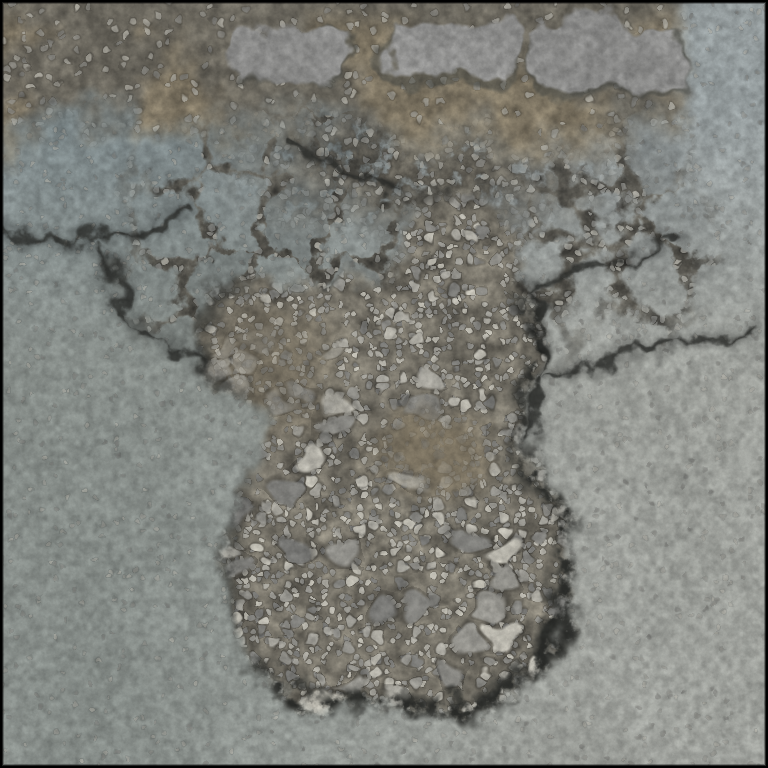
This texture is drawn by a Shadertoy shader. Its source:

```glsl
// Worn asphalt with a gravel pothole, cracked rubble and a row of paving blocks.
// Rounded boxes outline the hole, warped segments form cracks, and cellular
// noise at several scales scatters chunks, stones and grain.

const vec3 ASPHALT_LEFT = vec3(0.525, 0.55, 0.535);
const vec3 ASPHALT_RIGHT = vec3(0.615, 0.625, 0.605);
const vec3 DIRT = vec3(0.46, 0.445, 0.405);
const vec3 SAND = vec3(0.49, 0.455, 0.385);
const vec3 BLOCK = vec3(0.555, 0.555, 0.55);
const vec3 SHADOW = vec3(0.17, 0.175, 0.165);
const float GRAIN = 0.36, WARP = 0.04, JAG = 0.016, FRAME = 0.004, CRACK = 0.005;

// Crack segments: start and end
const vec4 CRACKS[9] = vec4[9](
    vec4(0, .70, .10, .69), vec4(.10, .69, .24, .72), vec4(.13, .69, .165, .59),
    vec4(.165, .59, .26, .53), vec4(.70, .62, .69, .44), vec4(.70, .50, .84, .54),
    vec4(.84, .54, .97, .575), vec4(.70, .62, .88, .69), vec4(.38, .82, .52, .75));

float hash(vec2 p) {
    vec3 q = fract(p.xyx * 0.1031);
    q += dot(q, q.yzx + 33.33);
    return fract((q.x + q.y) * q.z);
}

float noise(vec2 p) {
    vec2 i = floor(p), f = fract(p);
    f = f * f * (3.0 - 2.0 * f);
    return mix(mix(hash(i), hash(i + vec2(1, 0)), f.x),
               mix(hash(i + vec2(0, 1)), hash(i + 1.0), f.x), f.y);
}

float fbm(vec2 p) {
    float sum = 0.0, amp = 0.533;
    for (int i = 0; i < 4; i++) {
        sum += amp * noise(p);
        p = mat2(1.6, 1.2, -1.2, 1.6) * p + 17.1;
        amp *= 0.5;
    }
    return sum;
}

vec2 drift(vec2 p) { return vec2(noise(p), noise(p + 40.0)) - 0.5; }

// Nearest distance, gap to the next cell, random cell value
vec3 cells(vec2 p) {
    float near = 9.0, next = 9.0, id = 0.0;
    for (int i = 0; i < 9; i++) {
        vec2 c = floor(p) + vec2(i % 3 - 1, i / 3 - 1);
        float d = length(p - c - 0.1 - 0.8 * vec2(hash(c + 3.7), hash(c + 91.3)));
        next = min(next, max(near, d));
        if (d < near) { near = d; id = hash(c + 47.9); }
    }
    return vec3(near, next - near, id);
}

float roundBox(vec2 p, vec2 halfSize, float r) {
    vec2 q = abs(p) - halfSize + r;
    return length(max(q, 0.0)) + min(max(q.x, q.y), 0.0) - r;
}

float smoothMin(float a, float b) {
    float h = max(0.04 - abs(a - b), 0.0);
    return min(a, b) - h * h * 6.25;
}

float segment(vec2 p, vec2 a, vec2 b) {
    p -= a;
    b -= a;
    return length(p - b * clamp(dot(p, b) / dot(b, b), 0.0, 1.0));
}

float potholeDistance(vec2 p) {
    float bowl = roundBox(p - vec2(.518, .255), vec2(.222, .178), .15);
    float waist = roundBox(p - vec2(.508, .44), vec2(.17, .12), .05);
    float neck = roundBox(p - vec2(.475, .56), vec2(.222, .075), .07);
    float tip = length(p - vec2(.6, .66)) - .085;
    return smoothMin(smoothMin(bowl, waist), smoothMin(neck, tip));
}

vec3 addStones(vec3 col, vec2 p, float density, float size, float cover) {
    vec3 c = cells(p + 0.5 * drift(p * 1.7));
    cover *= step(1.0 - density, c.z);
    vec3 stone = mix(vec3(.46, .46, .45), vec3(.74, .73, .69), fract(c.z * 37.0));
    col *= 1.0 - 0.2 * cover * smoothstep(size + 0.3, size, c.x);
    float body = smoothstep(.02, .2, c.y) * smoothstep(size + .08, size - .1, c.x);
    return mix(col, stone, cover * body);
}

void mainImage(out vec4 fragColor, in vec2 fragCoord) {
    vec2 uv = fragCoord / iResolution.xy;
    vec2 p = uv + WARP * (vec2(fbm(uv * 24.0), fbm(uv * 24.0 + 60.0)) - 0.5);
    p += JAG * drift(uv * 58.0);
    float mottle = fbm(uv * 9.0 + 5.0) - 0.5, crumb = fbm(uv * 64.0) - 0.5;

    // Asphalt
    vec3 col = mix(ASPHALT_LEFT, ASPHALT_RIGHT, smoothstep(.1, .8, uv.x));
    col += vec3(-.03, -.01, .015) * smoothstep(.5, .9, uv.y) + 0.06 * mottle;
    col = addStones(col, uv * 115.0, 0.12, 0.3, 0.5);

    // Rubble: chunks parted by dark gritty gaps
    float rubble = smoothstep(.05, -.04,
        roundBox(p - vec2(.54, .70), vec2(.36, .145), .1) + 0.14 * mottle);
    vec3 chunk = cells(p * 12.0 + 2.0);
    float gap = smoothstep(.25 + .4 * mottle, .02, chunk.y + 0.5 * crumb);
    float crushed = smoothstep(.24, .04, length((p - vec2(.56, .785)) * vec2(.7, 2)));
    vec3 grit = addStones(DIRT * (0.76 + 0.9 * crumb), uv * 90.0, 0.45, 0.4, 0.8);
    col *= mix(1.0, 0.85 + 0.14 * chunk.z, rubble);
    col = mix(col, grit, rubble * max(0.9 * gap, crushed * smoothstep(-.15, .1, crumb + .1)));

    // Earth strip and paving blocks
    float strip = smoothstep(.80, .865, p.y + .1 * mottle) * smoothstep(.91, .87, p.x);
    vec3 earth = mix(DIRT * 0.9, SAND, smoothstep(-.1, .1, mottle) * smoothstep(1.0, .95, uv.y));
    earth *= 1.0 + 0.5 * crumb;
    col = mix(col, addStones(earth, uv * 85.0, 0.2, 0.36, 0.7), strip);
    for (float k = 0.0; k < 3.0; k++) {
        vec2 q = p - vec2(.38 + .207 * k, .933 - .005 * k);
        vec2 halfSize = vec2(.073 + .012 * k, .027 + .006 * k);
        float edge = roundBox(q, halfSize, .01) + .05 * mottle;
        float under = roundBox(q + vec2(0, .007), halfSize, .01);
        col = mix(col, SHADOW * 1.6, 0.55 * smoothstep(.008, 0.0, under));
        col = mix(col, BLOCK + 0.15 * mottle, smoothstep(.004, -.004, edge));
    }

    // Pothole floor, with sandy patches hiding most stones
    float d = potholeDistance(p);
    float sandy = max(smoothstep(.11, .03, length((p - vec2(.56, .41)) * vec2(1, 1.3))),
                      0.6 * smoothstep(.13, .03, length(p - vec2(.35, .52))));
    float bare = 1.0 - 0.75 * sandy;
    vec3 ground = mix(DIRT, SAND, sandy) * (1.0 + 0.2 * mottle + 0.7 * crumb * bare);
    ground = addStones(ground, uv * 105.0, 0.48, 0.42, bare);
    ground = addStones(ground, uv * 60.0 + 15.0, 0.26, 0.42, bare);
    ground = addStones(ground, uv * vec2(21, 26) + 17.0, 0.3, 0.45, bare * smoothstep(.6, .5, uv.y));
    col = mix(col, ground, smoothstep(.012, -.012, d));

    // Shaded rim, strongest below and to the right
    float side = max(smoothstep(.2, .1, uv.y), smoothstep(.62, .70, uv.x));
    side = max(side * smoothstep(.68, .58, uv.y), 0.6 * smoothstep(.36, .28, uv.x));
    float rim = side * smoothstep(.024, .002, abs(d + .006));
    col = mix(col, SHADOW, rim * smoothstep(-.2, .12, crumb));

    // Cracks
    float gash = 1.0;
    for (int i = 0; i < 9; i++) gash = min(gash, segment(p, CRACKS[i].xy, CRACKS[i].zw));
    col *= 1.0 - 0.22 * smoothstep(CRACK * 4.0, 0.0, gash);
    col = mix(col, SHADOW, 0.8 * smoothstep(CRACK * 1.5, 0.0, gash - 0.015 * crumb));

    // Grain and dark frame
    col *= 1.0 + GRAIN * (fbm(uv * 120.0 + 9.0) - 0.5);
    vec2 margin = min(uv, 1.0 - uv);
    col *= smoothstep(FRAME * 0.5, FRAME * 1.5, min(margin.x, margin.y));
    fragColor = vec4(clamp(col, 0.0, 1.0), 1.0);
}
```
